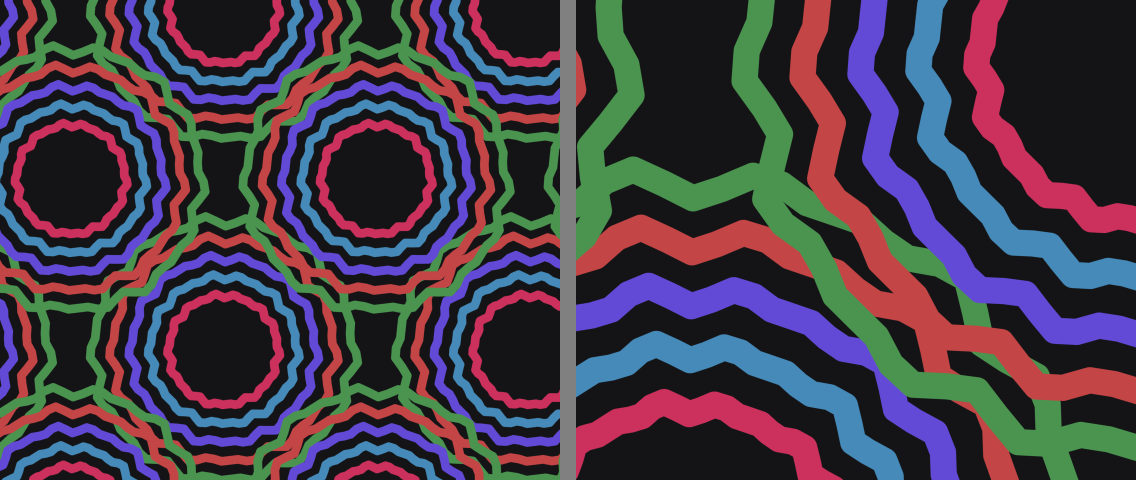
Left: the whole. Right: its middle third, enlarged.
Give the GLSL for this pattern, as a Shadertoy shader.

```glsl
// Staggered lattice of overlapping, jagged concentric rings on near-black.
#define PERIOD vec2(0.6357, 0.712)
#define CENTER vec2(0.7835, 0.6265)
#define RINGS 5
#define INNER_RADIUS 0.1136
#define RING_STEP 0.0392
#define HALF_WIDTH 0.0091
#define KNOTS 84.0
#define COARSE_WOBBLE 0.022
#define FINE_WOBBLE 0.023
#define BACKGROUND vec3(0.08, 0.08, 0.09)

const float TAU = 6.2831853;

vec3 ringColor(int i) {
    if (i == 0) return vec3(0.80, 0.19, 0.36);
    if (i == 1) return vec3(0.27, 0.54, 0.72);
    if (i == 2) return vec3(0.39, 0.29, 0.84);
    if (i == 3) return vec3(0.77, 0.27, 0.27);
    return vec3(0.29, 0.58, 0.31);
}

// Vertex of the unit outline: two harmonics displace a circle.
vec2 outlineKnot(float index) {
    float angle = (index + 0.767) * TAU / KNOTS;
    float radius = 1.0 + COARSE_WOBBLE * cos(14.0 * (angle - 1.309))
                       + FINE_WOBBLE * cos(21.0 * (angle - 4.695));
    return radius * vec2(cos(angle), sin(angle));
}

float segmentDistance(vec2 p, vec2 a, vec2 b) {
    vec2 pa = p - a, ba = b - a;
    return length(pa - ba * clamp(dot(pa, ba) / dot(ba, ba), 0.0, 1.0));
}

// Distance to the outline, tested against the segments nearest in angle.
float outlineDistance(vec2 p) {
    float first = floor(atan(p.y, p.x) * KNOTS / TAU - 0.767) - 3.0;
    vec2 a = outlineKnot(first);
    float d = 1e3;
    for (int i = 1; i <= 7; i++) {
        vec2 b = outlineKnot(first + float(i));
        d = min(d, segmentDistance(p, a, b));
        a = b;
    }
    return d;
}

// Paints every ring around the nearest center of one lattice.
vec3 paintRings(vec3 color, vec2 p, float pixel) {
    p -= PERIOD * round(p / PERIOD);
    for (int i = 0; i < RINGS; i++) {
        float radius = INNER_RADIUS + RING_STEP * float(i);
        if (abs(length(p) - radius) > 0.06 * radius + HALF_WIDTH + 2.0 * pixel) continue;
        float d = radius * outlineDistance(p / radius) - HALF_WIDTH;
        color = mix(color, ringColor(i), 1.0 - smoothstep(-0.7 * pixel, 0.7 * pixel, d));
    }
    return color;
}

void mainImage(out vec4 fragColor, in vec2 fragCoord) {
    float pixel = 1.0 / iResolution.y;
    vec2 p = fragCoord * pixel - CENTER;

    // The half-step lattice lies beneath the main one.
    vec3 color = paintRings(BACKGROUND, p - 0.5 * PERIOD, pixel);
    color = paintRings(color, p, pixel);
    fragColor = vec4(color, 1.0);
}
```
